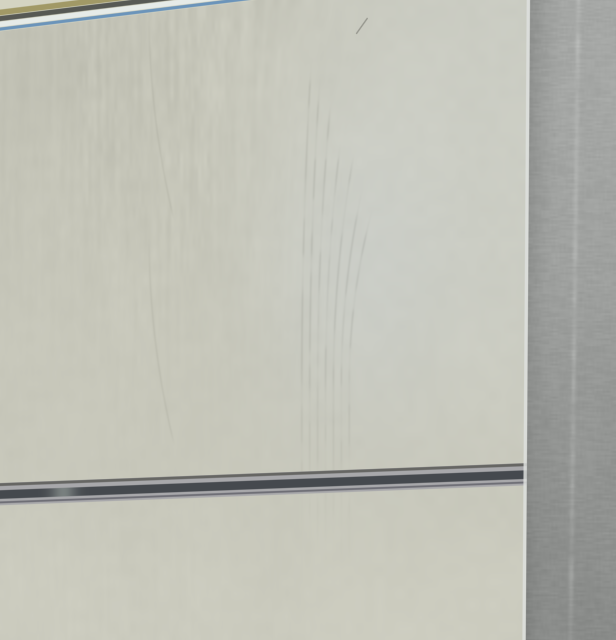
This texture is drawn by a Shadertoy shader. Its source:

```glsl
// A pale wood-grained door panel beside a grey woven wall, crossed by a dark metal
// inlay and a slanted trim at the top left. Straight edges are signed distances in
// unit canvas space; grain and weave are stretched value noise, plus curved arcs.

#define PANEL_COLOR vec3(0.780, 0.780, 0.730)
#define COOL_COLOR  vec3(0.802, 0.810, 0.775)
#define WALL_COLOR  vec3(0.600, 0.608, 0.600)
#define INLAY_DARK  vec3(0.270, 0.285, 0.305)
#define INLAY_Y     0.245
#define INLAY_SLOPE 0.0365
#define TRIM_Y      0.951
#define TRIM_SLOPE  0.118
#define GRAIN       0.062
#define ARC_COUNT   7
#define EDGE_SOFT   0.0013

float hash(vec2 p) {
    vec3 q = fract(p.xyx * vec3(0.1031, 0.1030, 0.0973));
    q += dot(q, q.yzx + 33.33);
    return fract((q.x + q.y) * q.z);
}

float noise(vec2 p) {
    vec2 i = floor(p), f = fract(p);
    f = f * f * (3.0 - 2.0 * f);
    return mix(mix(hash(i), hash(i + vec2(1, 0)), f.x),
               mix(hash(i + vec2(0, 1)), hash(i + vec2(1, 1)), f.x), f.y);
}

// Soft coverage of d between lo and hi
float band(float d, float lo, float hi) {
    float s = max(EDGE_SOFT, 0.7 / iResolution.y);
    return smoothstep(lo - s, lo + s, d) * (1.0 - smoothstep(hi - s, hi + s, d));
}

float segment(vec2 p, vec2 a, vec2 b) {
    vec2 v = b - a;
    return length(p - a - v * clamp(dot(p - a, v) / dot(v, v), 0.0, 1.0));
}

// Darkening by wood pores: straight streaks on the left, bent arcs in the middle
float woodGrain(vec2 p) {
    float bend = 0.16 * smoothstep(0.35, 0.6, p.x) * pow(max(p.y - 0.4, 0.0), 2.0);
    float x = p.x - bend + 0.012 * (noise(p * vec2(5.0, 3.0)) - 0.5);
    float streak = noise(vec2(x * 135.0, p.y * 8.0));
    float pores = noise(vec2(x * 210.0, p.y * 48.0));
    float patches = 0.35 + 0.9 * noise(vec2(x * 13.0, p.y * 2.5) + 7.0);
    float reach = 1.0 - smoothstep(0.38, 0.64, p.x);
    float height = mix(0.18, 1.0, smoothstep(0.25, 0.85, p.y));
    float grain = (streak * 0.6 + pores * 0.4 - 0.48) * patches * reach * height;

    float arcs = 0.0;
    for (int i = 0; i < ARC_COUNT; i++) {
        float t = float(i) / float(ARC_COUNT - 1);
        float rise = p.y - 0.4;
        float arcX = mix(0.490, 0.567, t) + mix(0.06, 0.5, t * t) * rise * abs(rise) * step(0.0, rise);
        float top = mix(0.92, 0.68, t) + 0.04 * (hash(vec2(i, 3)) - 0.5);
        float span = smoothstep(0.05, 0.55, p.y) * (1.0 - smoothstep(top - 0.05, top, p.y));
        float broken = smoothstep(0.2, 0.7, noise(vec2(float(i) * 9.0, p.y * 34.0)));
        arcs += exp(-pow((p.x - arcX) / 0.0021, 2.0)) * span * (0.3 + 0.7 * broken);
    }
    // Two long veins that drift to the right as they fall
    for (int i = 0; i < 2; i++) {
        float low = mix(0.65, 0.30, float(i));
        float fall = clamp((low + 0.33 - p.y) / 0.33, 0.0, 1.0);
        float veinX = 0.242 + 0.042 * fall * fall;
        float span = smoothstep(low, low + 0.03, p.y) * (1.0 - smoothstep(low + 0.25, low + 0.36, p.y));
        arcs += exp(-pow((p.x - veinX) / 0.002, 2.0)) * span * 0.65;
    }
    return grain + arcs * 0.75;
}

vec3 panel(vec2 p) {
    float cool = smoothstep(0.25, 0.85, p.x) * smoothstep(0.1, 0.65, p.y);
    vec3 c = mix(PANEL_COLOR, COOL_COLOR, cool * 0.85);
    c += 0.018 * (1.0 - smoothstep(0.0, 0.3, p.y));
    c -= 0.025 * (1.0 - smoothstep(0.0, 0.5, p.x)) * smoothstep(0.45, 1.0, p.y);
    // Bluish sheen where the arcs gather
    c += vec3(0.005, 0.011, 0.028) * exp(-dot((p - vec2(0.58, 0.58)) * vec2(7, 4), (p - vec2(0.58, 0.58)) * vec2(7, 4)));
    c += 0.010 * (noise(p * vec2(60, 55)) - 0.5) + 0.012 * (noise(p * 9.0) - 0.5);
    c -= GRAIN * woodGrain(p);
    float scratch = segment(p, vec2(0.579, 0.948), vec2(0.596, 0.971));
    return mix(c, vec3(0.52, 0.52, 0.49), 0.75 * band(scratch, -1.0, 0.0011));
}

vec3 wall(vec2 p, float edge) {
    float weave = noise(p * vec2(70, 330)) * 0.7 + noise(p * vec2(300, 90)) * 0.3;
    vec3 c = WALL_COLOR + 0.045 * (weave - 0.5) + 0.02 * (noise(p * vec2(18, 7)) - 0.5);
    c += 0.045 * smoothstep(0.25, 0.9, p.y) * smoothstep(0.0, 0.06, p.x - edge);
    c -= 0.055 * (1.0 - smoothstep(0.0, 0.55, p.y));
    c -= 0.045 * exp(-(p.x - edge) / 0.018);
    float seam = p.x - mix(0.926, 0.939, p.y);
    return c + 0.06 * exp(-pow(seam / 0.0042, 2.0)) * (0.3 + noise(vec2(2.0, p.y * 45.0)));
}

void mainImage(out vec4 fragColor, in vec2 fragCoord) {
    vec2 p = fragCoord / iResolution.xy;
    float edge = mix(0.8535, 0.8605, p.y);
    vec3 c = panel(p);

    // Metal inlay, layered by depth below its upper edge
    float d = INLAY_Y + INLAY_SLOPE * p.x - p.y;
    c = mix(c, vec3(0.66, 0.66, 0.67), band(d, 0.0, 0.0345));
    c = mix(c, vec3(0.40, 0.40, 0.39), band(d, 0.0, 0.0045));
    float glint = exp(-pow((p.x - 0.103) / 0.020, 2.0));
    c = mix(c, mix(INLAY_DARK, vec3(0.54, 0.57, 0.56), glint * 0.75), band(d, 0.011, 0.0245));
    c = mix(c, vec3(0.43, 0.43, 0.46), band(d, 0.0285, 0.0315));

    // Slanted trim, layered by height above its lower edge
    float h = p.y - TRIM_Y - TRIM_SLOPE * p.x;
    c = mix(c, vec3(0.83, 0.83, 0.76), band(h, 0.0, 1.0));
    c = mix(c, vec3(0.42, 0.58, 0.73), band(h, 0.001, 0.006));
    c = mix(c, vec3(0.90, 0.92, 0.91), band(h, 0.007, 0.015));
    c = mix(c, vec3(0.34, 0.35, 0.33), band(h, 0.016, 0.024));
    c = mix(c, vec3(0.63, 0.60, 0.40), band(h, 0.025, 0.034));

    // Lit panel rim, then the wall beyond it
    c = mix(c, vec3(0.87, 0.88, 0.87), 0.85 * band(p.x - edge, -0.0055, 1.0));
    c = mix(c, wall(p, edge), band(p.x - edge, 0.0, 1.0));
    fragColor = vec4(clamp(c, 0.0, 1.0), 1.0);
}
```
